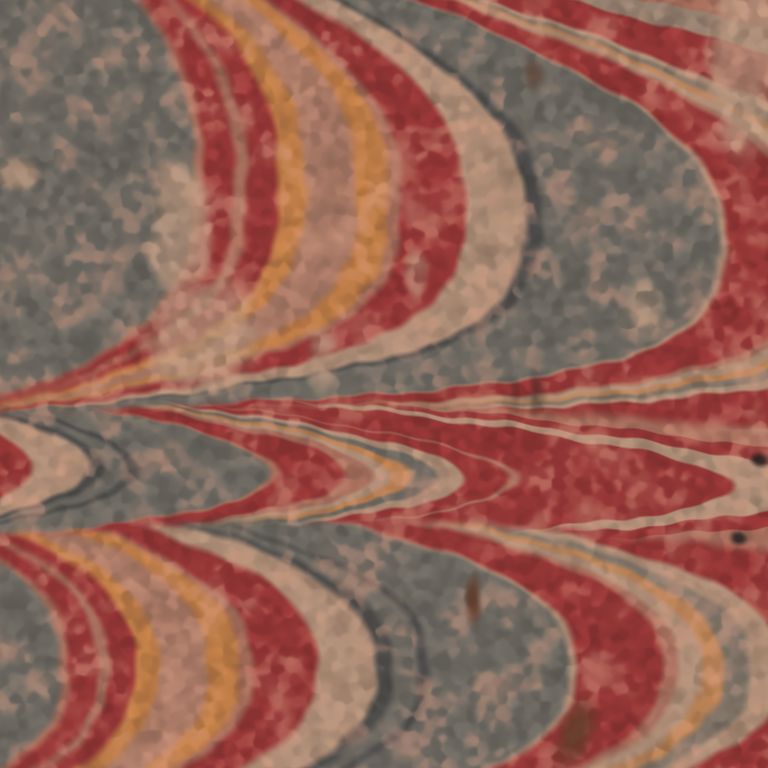
Write a three.js fragment shader that draws this pattern.

```glsl
// Combed marbled paper: two large fans of nested bands with a narrow tongue between.
// Each zone bends the plane into a "tip" coordinate, along which colours are layered;
// layered sines ruffle the edges and soft cellular noise gives worn, mottled pigment.
#define SLATE  vec3(0.43, 0.415, 0.385)
#define INK    vec3(0.31, 0.305, 0.30)
#define RED    vec3(0.59, 0.215, 0.215)
#define ROSE   vec3(0.65, 0.43, 0.36)
#define OCHRE  vec3(0.75, 0.49, 0.28)
#define CREAM  vec3(0.69, 0.56, 0.47)
#define RUST   vec3(0.37, 0.22, 0.15)
#define SOFT   0.0065
#define RUFFLE 0.0020
#define GRAIN  0.24
#define FADE   0.50
#define WEAR   0.75

varying vec2 vUv;

vec3 hash3(vec2 p) {
  vec3 q = vec3(dot(p, vec2(127.1, 311.7)), dot(p, vec2(269.5, 183.3)), dot(p, vec2(419.2, 371.9)));
  return fract(sin(q) * 4375.85);
}

// Soft cellular noise: scattered cell points blend their random tones, 0 to 1
float mottle(vec2 p) {
  vec2 cell = floor(p), f = fract(p);
  vec2 sum = vec2(0.0);
  for (int j = -1; j <= 1; j++)
    for (int i = -1; i <= 1; i++) {
      vec2 o = vec2(float(i), float(j));
      vec3 h = hash3(cell + o);
      vec2 d = o + h.xy - f;
      float weight = exp(-5.0 * dot(d, d));
      sum += weight * vec2(h.z, 1.0);
    }
  return sum.x / sum.y;
}

vec2 ruffle(vec2 p) {
  vec2 w = sin(p.yx * 43.0 + vec2(0.0, 2.0) + 2.0 * sin(p * 27.0));
  return p + RUFFLE * (w + 0.6 * sin(p.yx * 117.0 + p * 61.0));
}

// Bend = (height, power, drop, drop per tip). Returns tip coordinate and softness.
vec2 fan(vec2 p, float axis, vec4 above, vec4 below) {
  float dy = p.y - axis;
  vec4 b = dy > 0.0 ? above : below;
  float g = pow(abs(dy) / b.x, b.y);
  float squeeze = max(1.0 - b.w * g, 0.06);
  return vec2((p.x + b.z * g) / squeeze, SOFT * (1.0 + 1.5 * g) / squeeze);
}

// Lay a colour over everything beyond the given tip position
void lay(inout vec3 c, vec3 ink, vec2 s, float edge) {
  c = mix(c, ink, smoothstep(edge - s.y, edge + s.y, s.x));
}

vec3 fanBands(vec2 s, float vein) {
  vec3 c = SLATE;
  lay(c, ROSE, s, 0.252);   lay(c, RED, s, 0.264);
  lay(c, ROSE, s, 0.304);   lay(c, RED, s, 0.322);
  lay(c, OCHRE, s, 0.362);  lay(c, mix(ROSE, CREAM, 0.35), s, 0.397);
  lay(c, OCHRE, s, 0.464);  lay(c, ROSE, s, 0.506);
  lay(c, RED, s, 0.523);    lay(c, CREAM, s, 0.605);
  lay(c, INK, s, 0.684);    lay(c, SLATE, s, 0.706);
  lay(c, mix(SLATE, INK, vein), s, 0.738);
  lay(c, SLATE, s, 0.752);  lay(c, CREAM, s, 0.936);
  lay(c, RED, s, 0.945);    lay(c, ROSE, s, 1.055);
  lay(c, CREAM, s, 1.075);  lay(c, mix(OCHRE, CREAM, 0.3), s, 1.107);
  lay(c, mix(SLATE, CREAM, 0.3), s, 1.135);
  lay(c, CREAM, s, 1.170);  lay(c, RED, s, 1.210);
  lay(c, mix(CREAM, SLATE, 0.35), s, 1.600);
  lay(c, ROSE, s, 2.100);
  return c;
}

vec3 tongueBands(vec2 s) {
  vec3 c = RED;
  lay(c, CREAM, s, 0.040);  lay(c, INK, s, 0.115);
  lay(c, SLATE, s, 0.135);  lay(c, INK, s, 0.164);
  lay(c, SLATE, s, 0.182);  lay(c, ROSE, s, 0.350);
  lay(c, RED, s, 0.362);    lay(c, ROSE, s, 0.450);
  lay(c, CREAM, s, 0.483);  lay(c, mix(OCHRE, CREAM, 0.2), s, 0.508);
  lay(c, SLATE, s, 0.535);  lay(c, CREAM, s, 0.567);
  lay(c, RED, s, 0.605);    lay(c, ROSE, s, 0.665);
  lay(c, RED, s, 0.678);    lay(c, CREAM, s, 0.955);
  lay(c, RED, s, 1.060);    lay(c, ROSE, s, 1.200);
  return c;
}

float blot(vec2 p, vec2 centre, vec2 radius) {
  return 1.0 - smoothstep(0.2, 1.0, length((p - centre) / radius));
}

void main() {
  vec2 p = ruffle(vUv);

  // The three flow zones
  float topAxis = 0.811 - 0.125 * p.x - 0.05 * max(0.35 - p.x, 0.0);
  vec2 top = fan(p, topAxis, vec4(0.234, 2.5, 0.0, 0.34), vec4(0.26, 3.0, 0.043, 0.415));
  vec2 mid = fan(p, 0.395 - 0.03 * p.x, vec4(0.065, 2.0, 0.091, 0.2), vec4(0.065, 2.0, 0.091, 0.2));
  vec2 low = fan(p, 0.13, vec4(0.156, 2.5, 0.111, 0.1), vec4(0.13, 2.5, 0.078, 0.04));
  low.x += 0.171 + 0.022 * smoothstep(0.05, 0.25, p.x);
  float arch = sin(3.1416 * p.x);
  float upperSeam = 0.460 + 0.024 * arch - 0.02 * p.x;
  float lowerSeam = 0.303 + 0.029 * arch - 0.02 * p.x;
  vec3 c = mix(tongueBands(mid), fanBands(top, 0.0), smoothstep(-0.01, 0.01, p.y - upperSeam));
  c = mix(fanBands(low, 1.0), c, smoothstep(-0.01, 0.01, p.y - lowerSeam));

  // Mottled pigment: pale fading in patches, then light and dark grain
  float fine = mottle(vUv * 82.0), coarse = mottle(vUv * 31.0 + 7.0);
  float patchy = 0.6 * coarse + 0.4 * fine;
  c = mix(c, mix(ROSE, CREAM, 0.4), FADE * smoothstep(0.46, 0.85, patchy));
  c *= 1.0 + GRAIN * (fine - 0.5) + 0.6 * GRAIN * (coarse - 0.5);

  // Pale abrasions
  float worn = max(blot(p, vec2(0.26, 0.56), vec2(0.11, 0.11)), blot(p, vec2(0.235, 0.70), vec2(0.06, 0.14)));
  worn = max(worn, blot(p, vec2(0.97, 0.93), vec2(0.07, 0.21)));
  worn = max(worn, blot(p, vec2(0.025, 0.773), vec2(0.04, 0.035)));
  worn = max(worn, 0.7 * blot(p, vec2(0.42, 0.53), vec2(0.03, 0.07)));
  worn = max(worn, 0.6 * blot(p, vec2(0.54, 0.64), vec2(0.03, 0.05)));
  worn = max(worn, 0.6 * blot(p, vec2(0.84, 0.60), vec2(0.04, 0.06)));
  c = mix(c, CREAM * (0.9 + 0.25 * fine), WEAR * smoothstep(0.1, 0.75, worn * (0.5 + patchy)));

  // Rust stains and dark specks
  float rust = blot(p + vec2(0.2 * (0.05 - p.y), 0.0), vec2(0.75, 0.045), vec2(0.034, 0.06));
  rust = max(rust, blot(p, vec2(0.618, 0.22), vec2(0.015, 0.042)));
  rust = max(rust, 0.6 * blot(p, vec2(0.697, 0.90), vec2(0.02, 0.03)));
  c = mix(c, RUST, 0.85 * rust);
  float speck = max(blot(p, vec2(0.99, 0.40), vec2(0.018, 0.013)), blot(p, vec2(0.963, 0.30), vec2(0.016, 0.013)));
  speck = max(speck, 0.5 * blot(p, vec2(0.69, 0.49), vec2(0.03, 0.05)) * smoothstep(0.3, 1.0, abs(sin(p.x * 78.0))));
  c = mix(c, 0.4 * INK, 0.85 * speck);

  gl_FragColor = vec4(c, 1.0);
}
```
